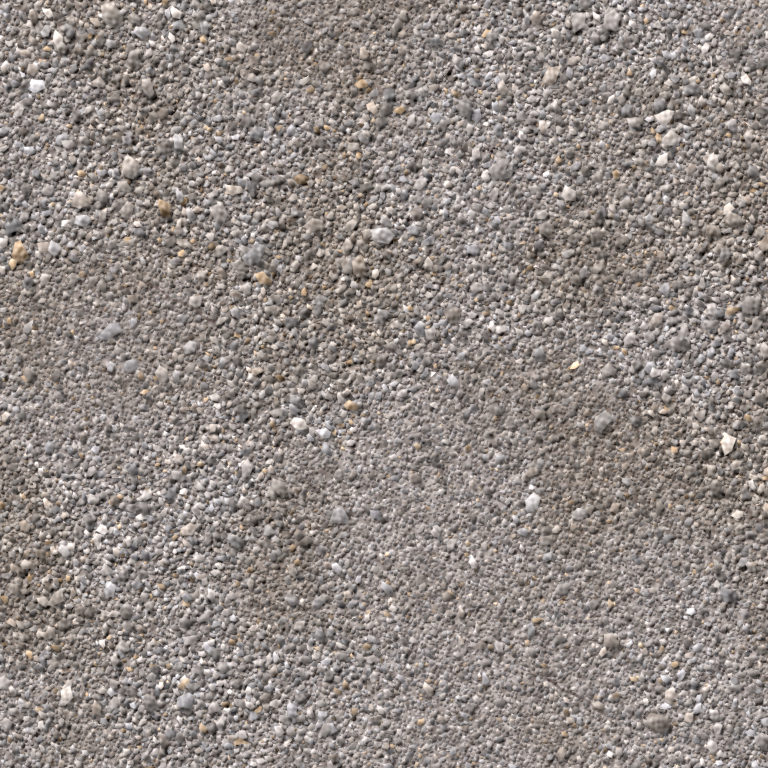
A WebGL 2 fragment shader for this texture:

```glsl
#version 300 es
precision highp float;
// Draws compacted gravel: angular stones of several sizes scattered over patchy soil.
uniform vec2 u_resolution;
out vec4 fragColor;

const vec2 LIGHT = vec2(-0.5, 0.86);

vec3 hash3(vec2 cell, float seed) {
  uvec3 v = uvec3(ivec3(cell, seed) + 4096);
  v = v * 1664525u + 1013904223u;
  v.x += v.y * v.z; v.y += v.z * v.x; v.z += v.x * v.y;
  v ^= v >> 16u;
  v.x += v.y * v.z; v.y += v.z * v.x; v.z += v.x * v.y;
  return vec3(v & 65535u) / 65535.0;
}

float valueNoise(vec2 p, float seed) {
  p = mat2(0.8, 0.6, -0.6, 0.8) * p;
  vec2 i = floor(p), f = fract(p);
  f = f * f * (3.0 - 2.0 * f);
  float low = mix(hash3(i, seed).x, hash3(i + vec2(1, 0), seed).x, f.x);
  float high = mix(hash3(i + vec2(0, 1), seed).x, hash3(i + vec2(1, 1), seed).x, f.x);
  return mix(low, high, f.y);
}

float fbm(vec2 p, float seed) {
  float sum = 0.0, amp = 0.53;
  for (int i = 0; i < 4; i++) {
    sum += amp * valueNoise(p, seed + float(i));
    p = mat2(1.6, 1.2, -1.2, 1.6) * p;
    amp *= 0.5;
  }
  return sum;
}

// Signed distance to an irregular five-sided pebble
float pebble(vec2 d, float radius, float spin, float shape) {
  float dist = -radius;
  for (int k = 0; k < 5; k++) {
    float jitter = fract(shape * (17.0 + 5.0 * float(k)));
    float a = spin + 1.2566 * (float(k) + 0.5 * jitter);
    dist = max(dist, dot(d, vec2(cos(a), sin(a))) - radius * (0.6 + 0.45 * jitter));
  }
  return dist;
}

vec3 stoneColor(float tone, float kind) {
  vec3 tint = mix(vec3(1.04, 0.99, 0.96), vec3(1.01, 0.99, 1.0), step(0.6, kind));
  tint = mix(tint, vec3(1.07, 0.99, 0.93), step(0.86, kind));
  tint = mix(tint, vec3(1.18, 1.01, 0.82), step(0.97, kind));
  return tone * tint;
}

// One layer of scattered stones, each with a cast shadow and a lit side
vec3 stoneLayer(vec3 color, vec2 uv, float count, float cover, float opacity) {
  vec2 p = mat2(0.9, 0.436, -0.436, 0.9) * uv * count, base = floor(p);
  vec2 light = mat2(0.9, 0.436, -0.436, 0.9) * LIGHT;
  float soft = count * max(0.0011, 0.6 / u_resolution.y);
  for (int y = -1; y <= 1; y++)
  for (int x = -1; x <= 1; x++) {
    vec2 cell = base + vec2(x, y);
    vec3 place = hash3(cell, count), look = hash3(cell, count + 1.0);
    if (place.z > cover) continue;
    vec2 d = p - cell - 0.2 - 0.6 * place.xy;
    float radius = mix(0.3, 0.56, look.x * look.x);
    float spin = 6.283 * look.y;
    vec2 axis = vec2(cos(spin), sin(spin));
    vec2 oval = d - 0.3 * axis * dot(d, axis);

    float shadow = 1.0 - smoothstep(0.5, 1.25, length(oval + light * radius * 0.45) / radius);
    color *= 1.0 - 0.42 * shadow * opacity;

    float body = 1.0 - smoothstep(-soft, soft, pebble(oval, radius, spin, look.x));
    float tone = mix(0.43, 0.71, fract(look.y * 13.0)) + 0.2 * smoothstep(0.88, 1.0, place.x);
    tone += 0.17 * dot(d, light) / radius;
    color = mix(color, stoneColor(tone, look.z), body * opacity);
  }
  return color;
}

float segmentDistance(vec2 p, vec2 a, vec2 b) {
  vec2 ab = b - a;
  return length(p - a - ab * clamp(dot(p - a, ab) / dot(ab, ab), 0.0, 1.0));
}

void main() {
  vec2 uv = gl_FragCoord.xy / u_resolution.y;
  float gravel = smoothstep(0.33, 0.66, fbm(uv * 4.0, 10.0));
  float stain = smoothstep(0.35, 0.65, fbm(uv * 5.0, 30.0));

  // Soil with fine grit
  float crumbs = valueNoise(uv * 125.0, 51.0) - 0.5;
  vec3 color = vec3(0.565, 0.525, 0.505) + 0.2 * crumbs;

  // Stones from fine to coarse, denser in the gravelly patches
  color = stoneLayer(color, uv, 180.0, 0.9, mix(0.75, 0.95, gravel));
  color = stoneLayer(color, uv, 118.0, mix(0.3, 0.7, gravel), mix(0.7, 0.95, gravel));
  color = stoneLayer(color, uv, 76.0, mix(0.06, 0.33, gravel), 0.9);
  color = stoneLayer(color, uv, 46.0, mix(0.02, 0.09, gravel), 0.9);

  // Two thin twigs
  for (int i = 0; i < 2; i++) {
    vec2 q = uv - vec2(0.195, 0.63) - float(i) * vec2(0.51, -0.51);
    q.y += 0.008 * (valueNoise(q * 60.0, 60.0) - 0.5);
    float twig = 1.0 - smoothstep(0.0006, 0.003, segmentDistance(q, vec2(0.0), vec2(0.085, -0.05)));
    color = mix(color, vec3(0.4, 0.35, 0.33), 0.6 * twig);
  }

  // Dusty stains, lit micro relief and overall contrast
  color *= mix(vec3(1.05, 1.05, 1.06), vec3(0.97, 0.95, 0.925), stain);
  vec2 step_uv = LIGHT * 0.0028;
  float relief = valueNoise((uv - step_uv) * 210.0, 70.0) - valueNoise((uv + step_uv) * 210.0, 70.0);
  float glint = valueNoise(uv * 240.0, 80.0) - 0.5;
  color += mix(0.13, 0.18, gravel) * relief + 0.12 * glint;
  float tone = dot(color, vec3(0.333));
  color += 0.2 * (tone - 0.53) + 0.025;
  fragColor = vec4(clamp(color, 0.0, 1.0), 1.0);
}
```
